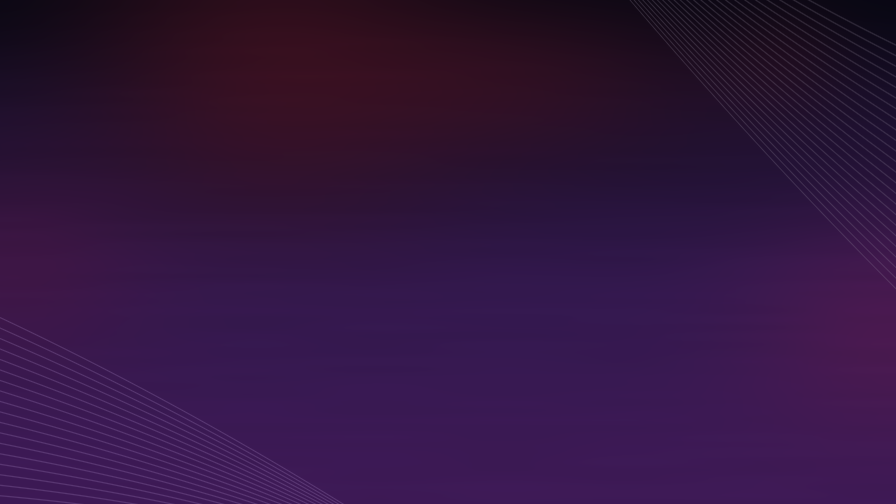
Write a Shadertoy shader that draws this background.

```glsl
const vec3 NIGHT = vec3(0.030, 0.028, 0.075);
const vec3 INDIGO = vec3(0.115, 0.065, 0.190);
const vec3 VIOLET = vec3(0.200, 0.095, 0.308);
const vec3 PURPLE = vec3(0.240, 0.100, 0.335);
const vec3 EMBER = vec3(0.280, 0.070, 0.125);
const vec3 PLUM = vec3(0.290, 0.080, 0.250);
const vec3 MAGENTA = vec3(0.315, 0.100, 0.310);
const vec3 LAVENDER = vec3(0.650, 0.520, 0.760);
const vec3 SILVER = vec3(0.580, 0.540, 0.620);

float hash(vec2 cell) {
    return fract(sin(dot(cell, vec2(127.1, 311.7))) * 43758.5453);
}

float noise(vec2 p) {
    vec2 cell = floor(p);
    vec2 f = smoothstep(0.0, 1.0, fract(p));
    float low = mix(hash(cell), hash(cell + vec2(1.0, 0.0)), f.x);
    float high = mix(hash(cell + vec2(0.0, 1.0)), hash(cell + 1.0), f.x);
    return mix(low, high, f.y);
}

// Vertical blend from the purple floor to the night sky
vec3 verticalGradient(float y) {
    vec3 color = mix(PURPLE, VIOLET, smoothstep(0.0, 0.45, y));
    color = mix(color, INDIGO, smoothstep(0.38, 0.75, y));
    return mix(color, NIGHT, smoothstep(0.70, 1.02, y));
}

// Soft elliptical falloff
float glow(vec2 p, vec2 center, vec2 radius) {
    vec2 d = (p - center) / radius;
    return exp(-dot(d, d));
}

// Evenly repeated strands below a guide curve; depth is measured downward
float strands(float depth, float spacing, float slope, float last, float pixel) {
    float index = clamp(round(depth / spacing), 0.0, last);
    float dist = abs(depth - index * spacing) / sqrt(1.0 + slope * slope);
    float halfWidth = 0.0011;
    float coverage = clamp((halfWidth - dist) / pixel + 0.5, 0.0, 1.0);
    return coverage * min(1.0, 2.0 * halfWidth / pixel);
}

// Fan that gathers toward the bottom edge
float lowerFan(vec2 p, float pixel) {
    float guide = 0.370 - 0.47 * p.x - 0.108 * p.x * p.x;
    float spacing = 0.0208 * max(1.0 - p.x / 0.926, 0.1);
    return strands(guide - p.y, spacing, 0.5, 18.0, pixel);
}

// Fan that opens toward the right edge
float upperFan(vec2 p, float pixel) {
    float x = p.x - 1.25;
    float guide = 1.0 - 1.17 * x + 0.16 * x * x;
    float spacing = max(0.0093 + 0.0222 * x, 0.004);
    return strands(p.y - guide, spacing, 0.9, 23.0, pixel);
}

void mainImage(out vec4 fragColor, in vec2 fragCoord) {
    vec2 p = fragCoord / iResolution.xy * vec2(16.0 / 9.0, 1.0);
    float pixel = 1.0 / iResolution.y;

    // Background and colored glows
    vec3 color = verticalGradient(p.y);
    float ember = 0.65 * glow(p, vec2(0.54, 0.87), vec2(0.38, 0.30));
    ember += 0.40 * glow(p, vec2(1.05, 0.84), vec2(0.36, 0.16));
    ember += 0.20 * glow(p, vec2(1.55, 0.88), vec2(0.14, 0.12));
    color = mix(color, EMBER, min(ember, 0.75));
    color = mix(color, PLUM, 0.50 * glow(p, vec2(0.03, 0.47), vec2(0.26, 0.20)));
    color = mix(color, MAGENTA, 0.75 * glow(p, vec2(1.78, 0.34), vec2(0.30, 0.22)));

    // Faint horizontal streaks
    color *= 1.0 + 0.04 * (noise(p * vec2(4.0, 60.0)) - 0.5);

    // Corner line fans
    color = mix(color, LAVENDER, 0.27 * lowerFan(p, pixel));
    color = mix(color, SILVER, 0.24 * upperFan(p, pixel));

    fragColor = vec4(color, 1.0);
}
```
